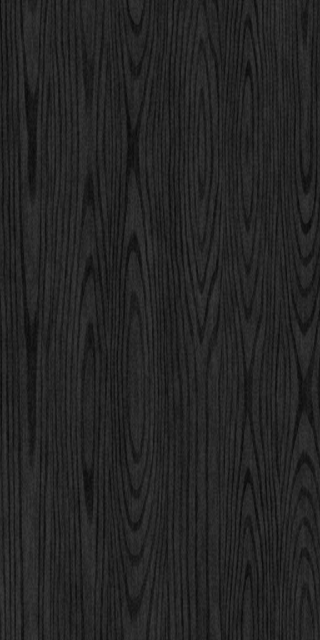
This texture is drawn by a Shadertoy shader. Its source:

```glsl
// Black stained wood: narrow vertical boards with long embossed growth rings.
#define BOARDS 5.6          // boards across the canvas
#define RINGS 88.0          // growth rings per canvas width
#define WOBBLE 0.011        // sideways drift of the grain
#define BASE_TONE 0.142     // mean brightness
#define GROOVE_DEPTH 0.085  // contrast between groove and ridge
#define FIBRE 0.050         // strength of fine vertical fibres
#define SPECKLE 0.055       // strength of pores
#define SHADING 0.035       // strength of broad bands

float hash(vec2 p) {
    vec3 q = fract(vec3(p.xyx) * 0.1031);
    q += dot(q, q.yzx + 33.33);
    return fract((q.x + q.y) * q.z);
}

float noise(vec2 p) {
    vec2 cell = floor(p), f = fract(p);
    f = f * f * (3.0 - 2.0 * f);
    float low = mix(hash(cell), hash(cell + vec2(1, 0)), f.x);
    float high = mix(hash(cell + vec2(0, 1)), hash(cell + vec2(1, 1)), f.x);
    return mix(low, high, f.y);
}

// Ring number at p: a slice through a cone of rings around the board's heart.
float ringPhase(vec2 p, float board) {
    float seed = 17.0 * board + 5.0;
    float heart = (board + 0.3 + 0.4 * hash(vec2(seed, 2.0))) / BOARDS;
    float drift = noise(vec2(p.x * 7.0 + seed, p.y * 3.2)) - 0.5;
    drift += 0.45 * (noise(vec2(p.x * 22.0 + seed, p.y * 9.0)) - 0.5);
    drift += 0.16 * (noise(vec2(p.x * 50.0 + seed, p.y * 26.0)) - 0.5);
    float across = p.x - heart + WOBBLE * drift;
    float depth = 0.015 + 0.085 * noise(vec2(seed, p.y * 1.3 + seed));
    return RINGS * length(vec2(across, depth)) + 0.9 * noise(vec2(p.x * 35.0, seed));
}

// Dark groove with a steep edge, then a ridge that fades slowly.
float ringProfile(float phase, float blur) {
    float f = fract(phase);
    float soft = clamp(blur, 0.08, 0.45);
    float ridge = smoothstep(0.26 - soft, 0.26 + soft, f);
    ridge *= 1.0 - smoothstep(1.0 - soft, 1.0, f);
    return ridge * (1.1 - 0.35 * f);
}

void mainImage(out vec4 fragColor, in vec2 fragCoord) {
    vec2 p = fragCoord / iResolution.x;

    // Boards and their rings
    float board = floor(p.x * BOARDS + 0.1);
    float phase = ringPhase(p, board);
    float blur = min(fwidth(phase), 1.0);
    float ridge = ringProfile(phase, blur);

    // Wide rings are cut deeper than tight ones
    float relief = mix(1.0, 0.45, smoothstep(0.15, 0.6, blur));
    relief *= 0.55 + 0.75 * noise(vec2(phase * 0.8, p.y * 2.5 + board * 9.0));

    // Fibres, pores and broad shading
    float fibre = noise(p * vec2(190.0, 14.0)) - 0.5;
    float pores = noise(p * vec2(256.0, 150.0) + 40.0) - 0.5;
    float bands = noise(vec2(p.x * 13.0, p.y * 0.9) + 8.0) - 0.5;

    float tone = BASE_TONE + GROOVE_DEPTH * relief * (ridge - 0.58);
    tone += FIBRE * fibre + SPECKLE * pores + SHADING * bands;
    fragColor = vec4(vec3(clamp(tone, 0.04, 0.26)), 1.0);
}
```
